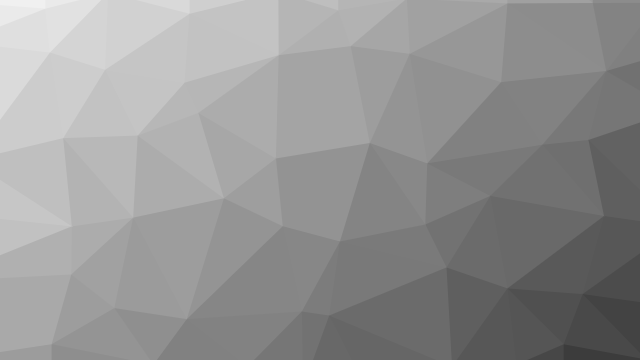
Give the GLSL for this background, as a WebGL 2 fragment shader.

```glsl
#version 300 es
precision highp float;

#define CELL vec2(0.199, 0.2153)
#define TOP_OFFSET -0.042
#define COLUMN_SWAY 0.058
#define LEFT_OVERHANG 0.11
#define CORNER_SHADE 0.929
#define SHADE_SLOPE vec2(-0.226, -0.30)
#define FACET_VARIATION 0.03

uniform vec2 u_resolution;
out vec4 outColor;

// Waves per mesh row: offset, amplitude, frequency, crest column
const vec4 ACROSS[6] = vec4[6](
    vec4(-0.028, 0.035, 1.20, 3.5),
    vec4(-0.021, 0.044, 1.45, 3.9),
    vec4( 0.021, 0.032, 2.70, 5.0),
    vec4( 0.005, 0.062, 0.90, 2.8),
    vec4( 0.000, 0.071, 2.50, 1.3),
    vec4( 0.032, 0.081, 0.70, 3.5));
const vec4 ACROSS_RIPPLE[6] = vec4[6](
    vec4(0.0, 0.021, 2.00, 1.0),
    vec4(0.0, 0.018, 1.80, 1.4),
    vec4(0.0, 0.030, 2.45, 4.3),
    vec4(0.0, 0.030, 2.60, 5.8),
    vec4(0.0, 0.023, 1.20, 3.9),
    vec4(0.0, 0.042, 1.70, 6.5));
const vec4 DOWN[6] = vec4[6](
    vec4(0.007, 0.016, 3.00, 5.0),
    vec4(0.172, 0.053, 1.35, 2.7),
    vec4(0.396, 0.046, 0.98, 5.7),
    vec4(0.606, 0.051, 1.60, 5.0),
    vec4(0.833, 0.062, 1.00, 3.5),
    vec4(1.024, 0.051, 0.90, 4.5));
const vec4 DOWN_RIPPLE[6] = vec4[6](
    vec4(0.0, 0.016, 2.50, 8.0),
    vec4(0.0, 0.009, 3.14, 1.0),
    vec4(0.0, 0.021, 2.09, 4.1),
    vec4(0.0, 0.021, 0.80, 4.8),
    vec4(0.0, 0.032, 2.40, 2.2),
    vec4(0.0, 0.021, 2.51, 2.0));
const float ZIGZAG[6] = float[6](0.0, 0.0, 0.028, 0.007, -0.010, 0.0);

float hash(vec2 p) {
    return fract(sin(dot(p, vec2(127.1, 311.7))) * 43758.5453);
}

float wave(vec4 w, float column) {
    return w.x + w.y * cos(w.z * (column - w.w));
}

// Mesh vertex: a grid bent by the waves of its row
vec2 vertex(vec2 id) {
    int row = clamp(int(id.y), 0, 5);
    float x = id.x * CELL.x - COLUMN_SWAY * sin(id.x * 0.571);
    x -= LEFT_OVERHANG * step(id.x, 0.5);
    float y = (id.y - float(row)) * CELL.y;
    y += ZIGZAG[row] * (1.0 - 2.0 * mod(id.x, 2.0));
    x += wave(ACROSS[row], id.x) + wave(ACROSS_RIPPLE[row], id.x);
    y += wave(DOWN[row], id.x) + wave(DOWN_RIPPLE[row], id.x);
    return vec2(x, y);
}

float cross2(vec2 a, vec2 b) {
    return a.x * b.y - a.y * b.x;
}

// Signed distance to the line through a and b
float edgeDistance(vec2 p, vec2 a, vec2 b) {
    return cross2(normalize(b - a), p - a);
}

// One flat facet: x is weighted shade, y is coverage
vec2 facet(vec2 p, vec2 a, vec2 b, vec2 c, float pixel) {
    float winding = sign(cross2(b - a, c - a));
    float inside = min(winding * edgeDistance(p, a, b),
                   min(winding * edgeDistance(p, b, c),
                       winding * edgeDistance(p, c, a)));
    float coverage = clamp(inside / pixel + 0.5, 0.0, 1.0);
    vec2 center = (a + b + c) / 3.0;
    float shade = CORNER_SHADE + dot(center, SHADE_SLOPE);
    shade += FACET_VARIATION * (hash(center) - 0.5);
    return vec2(shade, 1.0) * coverage;
}

void main() {
    // Canvas heights, measured down from the upper left
    float pixel = 1.0 / u_resolution.y;
    vec2 p = gl_FragCoord.xy * pixel;
    p.y = 1.0 - p.y;

    vec2 home = floor((p - vec2(0.0, TOP_OFFSET)) / CELL);
    vec2 total = vec2(0.0);
    for (int j = -1; j <= 1; j++) {
        for (int i = -1; i <= 1; i++) {
            vec2 id = home + vec2(i, j);
            vec2 a = vertex(id);
            vec2 b = vertex(id + vec2(1.0, 0.0));
            vec2 c = vertex(id + vec2(1.0, 1.0));
            vec2 d = vertex(id + vec2(0.0, 1.0));

            // Split each cell along its shorter diagonal
            if (distance(a, c) < distance(b, d)) {
                total += facet(p, a, b, c, pixel) + facet(p, a, c, d, pixel);
            } else {
                total += facet(p, a, b, d, pixel) + facet(p, b, c, d, pixel);
            }
        }
    }
    float shade = total.x / max(total.y, 0.001);
    outColor = vec4(vec3(clamp(shade, 0.0, 1.0)), 1.0);
}
```
